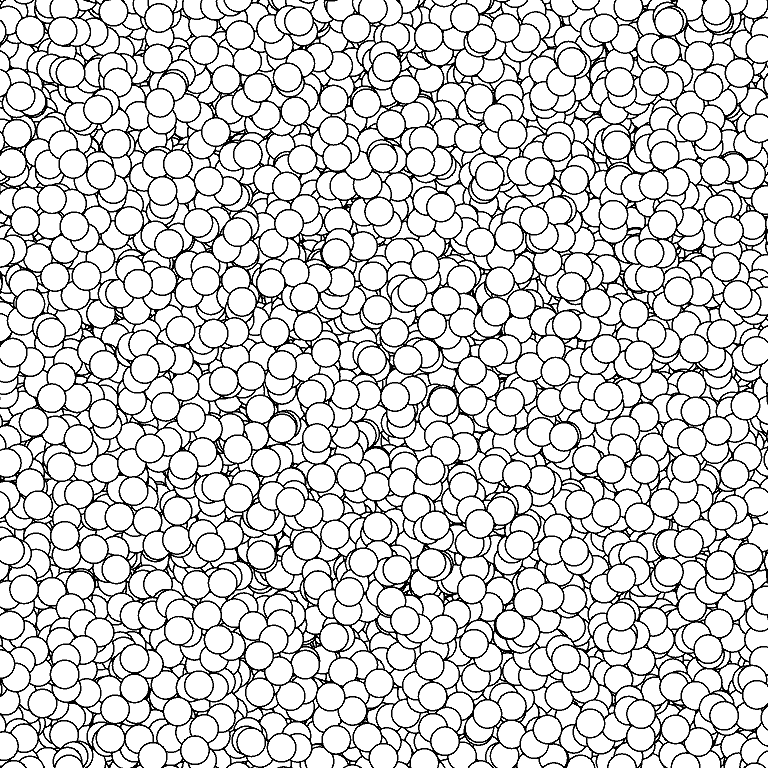
Reproduce this pattern procedurally as a WebGL 2 fragment shader.

```glsl
#version 300 es
precision highp float;
// Draws a dense heap of equal white discs with thin black rims, stacked in random order.

uniform vec2 u_resolution;
out vec4 fragColor;

const float RADIUS = 10.0 / 512.0;

// Sine hash: xy is the disc centre within its cell, z its height in the heap.
vec3 hash3(vec3 p) {
    vec3 q = vec3(dot(p, vec3(127.1, 311.7, 74.7)),
                  dot(p, vec3(269.5, 183.3, 246.1)),
                  dot(p, vec3(113.5, 271.9, 124.6)));
    return fract(sin(q) * 43758.5453);
}

// Returns 0 on the rim of the topmost disc at this point, 1 elsewhere.
float heap(vec2 uv) {
    vec2 p = uv / RADIUS;          // one cell per disc radius
    vec2 cell = floor(p);
    float topHeight = -1.0;
    float topDistance = 0.0;

    for (int y = -1; y <= 1; y++) {
        for (int x = -1; x <= 1; x++) {
            vec2 neighbour = cell + vec2(x, y);
            for (int layer = 0; layer < 4; layer++) {
                vec3 disc = hash3(vec3(neighbour, float(layer)));
                float d = length(p - neighbour - disc.xy);
                if (d < 1.0 && disc.z > topHeight) {
                    topHeight = disc.z;
                    topDistance = d;
                }
            }
        }
    }
    return 1.0 - step(0.9, topDistance);
}

void main() {
    float scale = min(u_resolution.x, u_resolution.y);

    // Four samples per pixel smooth the rims.
    float light = 0.0;
    for (int i = 0; i < 4; i++) {
        vec2 offset = vec2(i % 2, i / 2) * 0.5 - 0.25;
        light += 0.25 * heap((gl_FragCoord.xy + offset) / scale);
    }

    // Steepen the blend to keep the lines crisp.
    fragColor = vec4(vec3(smoothstep(0.2, 0.8, light)), 1.0);
}
```
